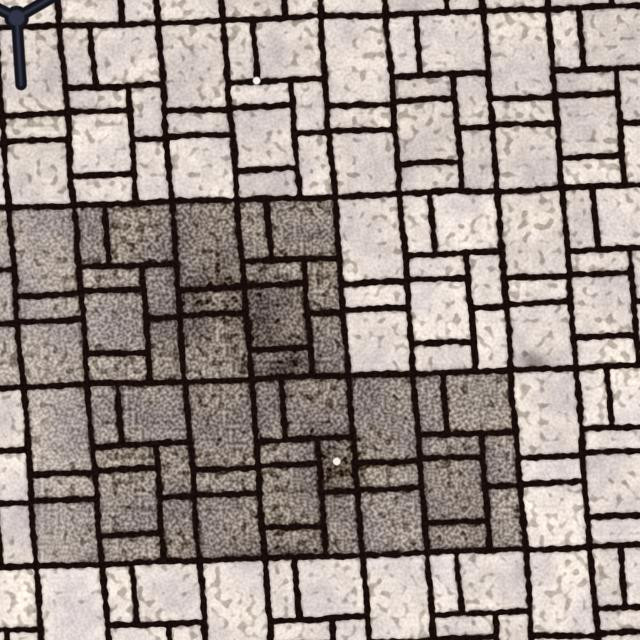
Write a WebGL 1 fragment shader that draws this texture.

```glsl
precision highp float;
uniform vec2 u_resolution;

float hash(vec2 p) {
  return fract(sin(dot(p, vec2(127.1, 311.7))) * 43758.545);
}

// Gradient noise, about -0.6 to 0.6
float corner(vec2 i, vec2 f, vec2 o) {
  float angle = 6.2832 * hash(i + o);
  return dot(vec2(cos(angle), sin(angle)), f - o);
}

float noise(vec2 p) {
  vec2 i = floor(p), f = fract(p);
  vec2 u = f * f * f * (f * (f * 6.0 - 15.0) + 10.0);
  return mix(mix(corner(i, f, vec2(0, 0)), corner(i, f, vec2(1, 0)), u.x),
             mix(corner(i, f, vec2(0, 1)), corner(i, f, vec2(1, 1)), u.x), u.y);
}

// Interval between four ordered stops that holds v
vec2 span(float v, float a, float b, float c, float d) {
  return v < b ? vec2(a, b) : v < c ? vec2(b, c) : vec2(c, d);
}

// Paver layout inside one cell: low corner in xy, high corner in zw
vec4 paver(vec2 f) {
  vec2 x, y;
  if (f.x < 0.4) {
    x = vec2(0.0, 0.4);
    y = span(f.y, 0.0, 0.49, 0.635, 1.0);
  } else if (f.y < 0.345) {
    x = f.x < 0.585 ? vec2(0.4, 0.585) : vec2(0.585, 1.0);
    y = vec2(0.0, 0.345);
  } else if (f.x < 0.785) {
    x = vec2(0.4, 0.785);
    y = span(f.y, 0.345, 0.48, 0.835, 1.0);
  } else {
    x = vec2(0.785, 1.0);
    y = f.y < 0.645 ? vec2(0.345, 0.645) : vec2(0.645, 1.0);
  }
  return vec4(x.x, y.x, x.y, y.y);
}

float roundedBox(vec2 p, vec2 halfSize, float radius) {
  vec2 q = abs(p) - halfSize + radius;
  return length(max(q, 0.0)) + min(max(q.x, q.y), 0.0) - radius;
}

float capsule(vec2 p, vec2 a, vec2 b) {
  vec2 ab = b - a;
  return length(p - a - ab * clamp(dot(p - a, ab) / dot(ab, ab), 0.0, 1.0));
}

float blot(vec2 p, vec2 center, vec2 radius) {
  vec2 q = (p - center) / radius;
  return exp(-dot(q, q));
}

void main() {
  vec2 p = gl_FragCoord.xy / u_resolution;
  p.y = 1.0 - p.y;
  float pixel = 1.0 / min(u_resolution.x, u_resolution.y);
  float soft = max(0.0018, pixel);

  // Slightly skewed, hand-laid grid
  vec2 w = p + 0.004 * vec2(noise(p * 9.0), noise(p * 9.0 + 40.0));
  vec2 cellSize = vec2(0.255, 0.281);
  vec2 grid = vec2(w.x - 0.244 - 0.077 * w.y, w.y - 0.044 + 0.035 * w.x) / cellSize;
  vec2 cell = floor(grid), local = fract(grid);
  vec4 box = paver(local);
  vec2 center = 0.5 * (box.xy + box.zw);
  float edge = roundedBox((local - center) * cellSize,
                          0.5 * (box.zw - box.xy) * cellSize - 0.0046, 0.003);
  edge += 0.003 * noise(p * 90.0) + 0.002 * noise(p * 40.0);

  // Whole cells soiled in a diagonal band, fading to the left
  float soiled = step(abs(cell.x - cell.y + 2.0), 1.1) * step(abs(cell.y - 1.5), 0.6);
  soiled *= mix(0.6, 1.0, smoothstep(0.04, 0.22, p.x));
  float soot = blot(p, vec2(0.36, 0.48), vec2(0.09, 0.07))
             + blot(p, vec2(0.45, 0.565), vec2(0.06, 0.03))
             + blot(p, vec2(0.525, 0.73), vec2(0.04, 0.06))
             + blot(p, vec2(0.46, 0.85), vec2(0.06, 0.02))
             + blot(p, vec2(0.83, 0.565), vec2(0.03, 0.014));
  soot *= clamp(0.65 + 1.2 * noise(p * 28.0), 0.0, 1.0);

  // Stone tone: paver variation, mottling, pits and grain
  float cloud = noise(p * 13.0), mottle = noise(p * 45.0), grain = noise(p * 190.0);
  float tone = 0.91 - 0.33 * soiled + 0.07 * (hash(cell + center) - 0.5);
  tone += 0.12 * cloud + 0.08 * mottle + mix(0.09, 0.34, soiled) * grain;
  tone -= 0.22 * smoothstep(0.12, 0.5, noise(p * 75.0) + 0.4 * cloud);
  tone -= 0.03 * smoothstep(0.5, 0.1, p.y) + 0.27 * soot;
  tone -= 0.12 * smoothstep(-0.006, 0.0, edge);
  vec3 stone = max(tone, 0.1) - vec3(0.0, 0.045, 0.072 + 0.04 * cloud);

  vec3 grout = vec3(0.09, 0.05, 0.04) + 0.05 * grain;
  vec3 color = mix(stone, grout, smoothstep(-soft, soft, edge));

  // Pale pebbles
  float pebble = min(length(p - vec2(0.401, 0.126)), length(p - vec2(0.526, 0.721))) - 0.006;
  color = mix(color, vec3(0.96, 0.95, 0.93), smoothstep(soft, -soft, pebble));

  // Dark metal foot in the corner
  vec2 hub = vec2(0.026, 0.028);
  float metal = min(capsule(p, hub, vec2(0.033, 0.132)),
                    min(capsule(p, hub, vec2(0.1, -0.015)), capsule(p, hub, vec2(-0.03, 0.0))));
  metal = min(metal - 0.009, length(p - hub) - 0.019);
  vec3 steel = mix(vec3(0.08, 0.08, 0.11), vec3(0.2, 0.21, 0.28), smoothstep(-0.004, -0.009, metal));
  color = mix(color, steel, smoothstep(soft, -soft, metal));

  gl_FragColor = vec4(clamp(color, 0.0, 1.0), 1.0);
}
```
